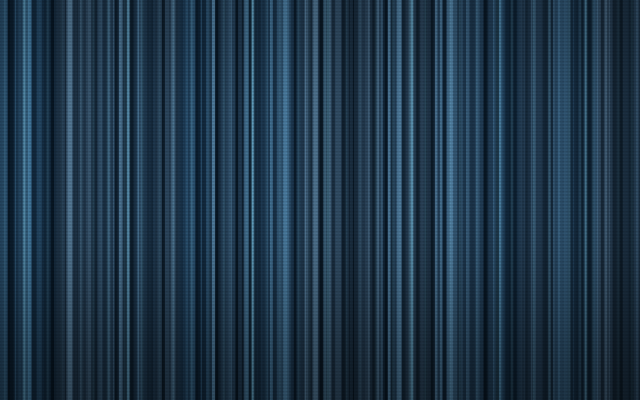
Write a Shadertoy shader that draws this pattern.

```glsl
// Fine vertical stripes in steel blue with bright hairlines, a dotted weave and soft shading.
#define BANDS 34.0        // broad tonal bands across
#define STRIPES 124.0     // main stripes across
#define THREADS 196.0     // thin threads across
#define WEAVE vec2(192.0, 120.0)
#define WEAVE_DEPTH 0.11
#define CONTRAST 1.75
#define HAIRLINE 0.0021   // hairline half width
#define DARK vec3(0.030, 0.080, 0.125)
#define MIDDLE vec3(0.118, 0.205, 0.285)
#define LIGHT vec3(0.285, 0.430, 0.540)
#define GLINT vec3(0.41, 0.66, 0.78)

const float TAU = 6.2831853;

float hash(float p) {
    p = fract(p * 0.1031);
    p *= p + 33.33;
    p *= p + p;
    return fract(p);
}

// Random tone of a cell, with every second cell lifted by the alternation.
float cellTone(float cell, float seed, float alternation) {
    return mix(hash(cell + seed), mod(cell, 2.0), alternation);
}

// Cells blended only near their edges.
float stripeTone(float x, float count, float seed, float alternation, float pixel) {
    // Layered sines make the stripe widths uneven.
    float warped = x + (0.17 * sin(x * count * 1.7 + seed)
                      + 0.20 * sin(x * count * 0.73 + seed * 2.3)) / count;
    float place = warped * count;
    float cell = floor(place);
    float blend = clamp(max(0.3, count * pixel), 0.0, 1.0);
    float edge = smoothstep(1.0 - blend, 1.0, place - cell);
    return mix(cellTone(cell, seed, alternation),
               cellTone(cell + 1.0, seed, alternation), edge);
}

// One jittered thin line in each cell, with random strength.
float hairlines(float x, float count, float seed, float pixel) {
    float cell = floor(x * count);
    float center = (cell + 0.15 + 0.7 * hash(cell + seed)) / count;
    float width = max(HAIRLINE, pixel * 0.8);
    float offset = (x - center) / width;
    float strength = 0.35 + 0.65 * hash(cell + seed + 57.0);
    return strength * exp(-offset * offset) * HAIRLINE / width;
}

// Small raised dots, faded out when they are too fine to resolve.
float weave(vec2 uv, vec2 pixel) {
    vec2 wave = cos(uv * WEAVE * TAU);
    wave *= 1.0 - smoothstep(0.25, 0.55, WEAVE * pixel);
    return 0.65 * wave.y + 0.35 * wave.x * wave.y;
}

vec3 toneColor(float tone) {
    vec3 low = mix(DARK, MIDDLE, clamp(tone * 2.0, 0.0, 1.0));
    return mix(low, LIGHT, clamp(tone * 2.0 - 1.0, 0.0, 1.0));
}

void mainImage(out vec4 fragColor, in vec2 fragCoord) {
    vec2 uv = fragCoord / iResolution.xy;
    vec2 pixel = 1.0 / iResolution.xy;

    // Stripes at three scales
    float band = stripeTone(uv.x, BANDS, 11.0, 0.0, pixel.x);
    float stripe = stripeTone(uv.x, STRIPES, 137.0, 0.30, pixel.x);
    float thread = stripeTone(uv.x, THREADS, 419.0, 0.20, pixel.x);
    float tone = 0.16 * band + 0.46 * stripe + 0.38 * thread;
    tone = clamp(0.47 + (tone - 0.5) * CONTRAST, 0.0, 1.0);
    vec3 color = toneColor(tone);

    // Some bands lean to a purer blue
    float tint = stripeTone(uv.x, BANDS * 0.6, 733.0, 0.0, pixel.x);
    color *= mix(vec3(1.10, 1.0, 0.97), vec3(0.82, 1.0, 1.05), tint);

    // Few strong glints over many faint ones
    float glint = 0.85 * hairlines(uv.x, 7.0, 23.0, pixel.x)
                + 0.32 * hairlines(uv.x, 38.0, 311.0, pixel.x);
    color = mix(color, GLINT, clamp(glint, 0.0, 1.0));

    // Weave and vertical shading
    color *= 1.0 + WEAVE_DEPTH * weave(uv, pixel);
    float shade = mix(0.66, 1.06, smoothstep(-0.05, 0.5, uv.y));
    shade *= 1.0 - 0.12 * smoothstep(0.7, 1.0, uv.y);
    shade *= 1.0 - 0.08 * smoothstep(0.3, 0.5, abs(uv.x - 0.5));
    fragColor = vec4(color * shade, 1.0);
}
```
